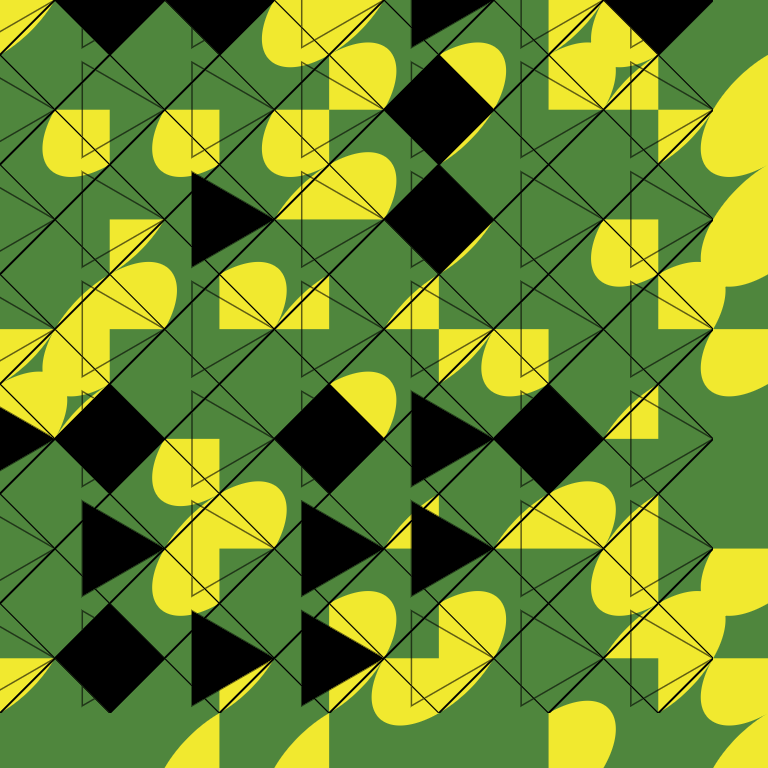
This pattern is drawn by a WebGL 2 fragment shader. Its source:

```glsl
#version 300 es
precision highp float;
// Green seven by seven grid of scattered yellow ellipse quarters, black diamonds and triangles.

uniform vec2 u_resolution;
out vec4 outColor;

const vec3 GREEN = vec3(0.31, 0.525, 0.24);
const vec3 YELLOW = vec3(0.945, 0.914, 0.184);
const vec3 BLACK = vec3(0.0);

// Lengths are in cells
const float CELLS = 7.0;
const vec2 PETAL_AXES = vec2(0.77, 0.398);
const float DIAMOND_RADIUS = 0.5;
const float TRIANGLE_INRADIUS = 0.25;
const float RISING_WIDTH = 0.018;
const float FALLING_WIDTH = 0.011;
const float TRIANGLE_WIDTH = 0.0137;
const float TRIANGLE_INK = 0.6;

// How many of each scattered part, out of the shuffled ranks
const int PETAL_RANKS = 257;
const int PETAL_COUNT = 77;
const int PETAL_SEED = 40;
const int SOLID_RANKS = 53;
const int DIAMOND_COUNT = 9;
const int TRIANGLE_COUNT = 9;

// Cubing permutes the residues of these primes, so the densities are exact
int shuffledRank(int index, int prime) {
    int i = index % prime;
    return i * i % prime * i % prime;
}

float coverage(float dist, float pixel) {
    return clamp(0.5 - dist / pixel, 0.0, 1.0);
}

float lineCoverage(float dist, float width, float pixel) {
    return coverage(abs(dist) - 0.5 * width, pixel);
}

// Approximate distance to an ellipse leaning along the rising diagonal
float petalDistance(vec2 p) {
    vec2 q = vec2(p.x + p.y, p.y - p.x) * 0.70711 / PETAL_AXES;
    float len = max(length(q), 0.001);
    return (len - 1.0) * len / max(length(q / PETAL_AXES), 0.0001);
}

// Equilateral triangle pointing right
float triangleDistance(vec2 p) {
    return max(-p.x, 0.5 * p.x + 0.86603 * abs(p.y)) - TRIANGLE_INRADIUS;
}

// Each quarter of each ellipse is switched on independently
float petalCoverage(vec2 p, vec2 nearest, float pixel) {
    float total = 0.0;
    for (int n = 0; n < 9; n++) {
        vec2 node = nearest + vec2(n % 3 - 1, n / 3 - 1);
        if (any(lessThan(node, vec2(0.0))) || any(greaterThan(node, vec2(CELLS)))) continue;
        vec2 local = p - node;
        float ellipse = petalDistance(local);
        int nodeIndex = int(CELLS - node.y) * int(CELLS + 1.0) + int(node.x);
        for (int quarter = 0; quarter < 4; quarter++) {
            int rank = shuffledRank(nodeIndex * 4 + quarter + PETAL_SEED, PETAL_RANKS);
            if (rank >= PETAL_COUNT) continue;
            vec2 side = vec2(quarter % 2, quarter / 2) * 2.0 - 1.0;
            vec2 outside = -side * local;
            total += coverage(ellipse, pixel) * coverage(outside.x, pixel) * coverage(outside.y, pixel);
        }
    }
    return min(total, 1.0);
}

void main() {
    float canvas = min(u_resolution.x, u_resolution.y);
    vec2 p = gl_FragCoord.xy / canvas * CELLS;
    float pixel = CELLS / canvas;
    vec2 node = floor(p + 0.5);
    vec2 local = p - node;

    vec3 color = mix(GREEN, YELLOW, petalCoverage(p, node, pixel));

    // The black layer stops half a cell short of the right and bottom edges
    if (node.x < CELLS && node.y > 0.0) {
        float rising = (abs(local.y - local.x) - DIAMOND_RADIUS) * 0.70711;
        float falling = (abs(local.x + local.y) - DIAMOND_RADIUS) * 0.70711;
        float triangle = triangleDistance(local);

        // Outlines on every node
        float ink = TRIANGLE_INK * lineCoverage(triangle, TRIANGLE_WIDTH, pixel);
        ink = max(ink, lineCoverage(rising, RISING_WIDTH, pixel));
        ink = max(ink, lineCoverage(falling, FALLING_WIDTH, pixel));

        // Solid shapes on some nodes
        int nodeIndex = int(CELLS - node.y) * int(CELLS) + int(node.x);
        int rank = shuffledRank(nodeIndex, SOLID_RANKS);
        if (rank > 0 && rank <= DIAMOND_COUNT) {
            ink = max(ink, coverage(max(rising, falling), pixel));
        } else if (rank > DIAMOND_COUNT && rank <= DIAMOND_COUNT + TRIANGLE_COUNT) {
            ink = max(ink, coverage(triangle, pixel));
        }
        color = mix(color, BLACK, ink);
    }

    outColor = vec4(color, 1.0);
}
```
